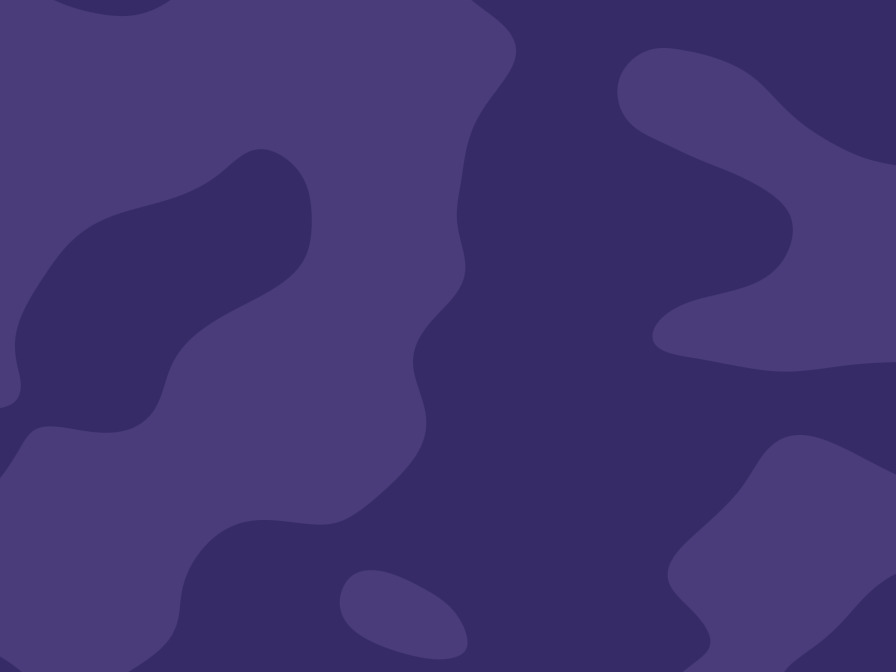
Give the GLSL for this pattern, as a WebGL 2 fragment shader.

```glsl
#version 300 es
precision highp float;
// Two-tone violet camouflage: large, smooth, crisp-edged noise islands and bands.

uniform vec2 u_resolution;
out vec4 fragColor;

// Integer hash of a lattice point, turned into a unit gradient
vec2 latticeGradient(vec2 cell) {
    uvec2 q = uvec2(ivec2(cell) + 512);
    uint h = q.x * 1597334673u ^ q.y * 3812015801u;
    h = (h ^ (h >> 15)) * 2246822519u;
    h ^= h >> 13;
    float angle = float(h & 65535u) / 65536.0 * 6.28318;
    return vec2(cos(angle), sin(angle));
}

float gradientNoise(vec2 p) {
    vec2 cell = floor(p);
    vec2 f = p - cell;
    vec2 blend = f * f * f * (f * (f * 6.0 - 15.0) + 10.0);
    vec2 right = vec2(1.0, 0.0);
    vec2 up = vec2(0.0, 1.0);
    float a = dot(latticeGradient(cell), f);
    float b = dot(latticeGradient(cell + right), f - right);
    float c = dot(latticeGradient(cell + up), f - up);
    float d = dot(latticeGradient(cell + 1.0), f - 1.0);
    return mix(mix(a, b, blend.x), mix(c, d, blend.x), blend.y);
}

void main() {
    vec2 uv = gl_FragCoord.xy / u_resolution.y;

    // Slightly wide cells, gently bent so the outlines gain knobs and necks
    vec2 p = uv * vec2(2.6, 3.2) + vec2(3.3, 8.6);
    vec2 bend = vec2(gradientNoise(p * 1.2 + 17.3), gradientNoise(p * 1.2 + 41.7));
    float field = gradientNoise(p + 0.3 * bend) - 0.03;

    // Cut the field into two flat tones with a one-pixel smooth edge
    float lightArea = clamp(field / max(fwidth(field), 1e-5) + 0.5, 0.0, 1.0);
    vec3 deepViolet = vec3(0.21, 0.17, 0.40);
    vec3 paleViolet = vec3(0.29, 0.235, 0.48);
    fragColor = vec4(mix(deepViolet, paleViolet, lightArea), 1.0);
}
```
